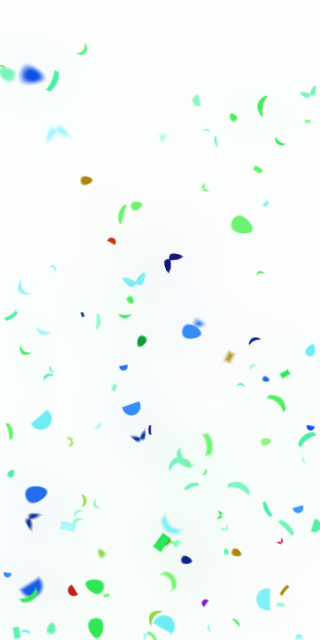
Write a WebGL 1 fragment shader that draws this background.

```glsl
precision highp float;
// Scattered paper confetti, thinning towards the top, over a faintly tinted white ground.

uniform vec2 u_resolution;

#define PIECES 114
#define SIZE_MIN 0.009
#define SIZE_MAX 0.036
#define EDGE_SHARP 0.0035
#define EDGE_SOFT 0.014
#define GLOW_STRENGTH 0.017
#define GLOW_FALLOFF 55.0
#define TOP_LIMIT 0.95
#define PAPER vec3(0.996, 0.998, 0.998)

float hash(float n) {
  return fract(sin(n * 12.9898 + 4.137) * 43758.547);
}

vec2 gradientAt(vec2 cell) {
  float a = 6.2832 * hash(dot(cell, vec2(1.37, 7.91)));
  return vec2(cos(a), sin(a));
}

float gradientNoise(vec2 p) {
  vec2 i = floor(p), f = fract(p);
  vec2 w = f * f * (3.0 - 2.0 * f);
  vec2 e = vec2(1.0, 0.0);
  float low = mix(dot(gradientAt(i), f), dot(gradientAt(i + e), f - e), w.x);
  float high = mix(dot(gradientAt(i + e.yx), f - e.yx), dot(gradientAt(i + 1.0), f - 1.0), w.x);
  return mix(low, high, w.y);
}

float box(vec2 p, vec2 halfSize) {
  vec2 d = abs(p) - halfSize;
  return length(max(d, 0.0)) + min(max(d.x, d.y), 0.0);
}

// Piece outlines in local units, about one unit in half width
float curvedStrip(vec2 p, float bend, float taper) {
  float thickness = 0.27 * (1.0 - taper * min(p.x * p.x, 1.0));
  return box(p + vec2(0.0, bend * (p.x * p.x - 0.4)), vec2(1.0, thickness));
}

float halfDisc(vec2 p) {
  return max(length(p) - 1.0, p.y - 0.25 - 0.15 * p.x);
}

float petal(vec2 p) {
  return (length(p * vec2(1.0, 1.4 + 0.4 * clamp(p.x, -1.0, 1.0))) - 1.0) * 0.7;
}

float foldedBow(vec2 p) {
  p.x = abs(p.x);
  p.y -= 0.6 * p.x * p.x - 0.2;
  return box(p, vec2(1.0, 0.1 + 0.3 * sin(3.0 * min(p.x, 1.0)))) * 0.8;
}

float pieceShape(vec2 p, float kind, float variety) {
  if (kind < 0.46) return curvedStrip(p, mix(0.1, 0.65, variety), 0.8 * fract(variety * 7.0));
  if (kind < 0.58) return box(p, vec2(0.75, 0.42));
  if (kind < 0.78) return petal(p);
  if (kind < 0.90) return halfDisc(p);
  return foldedBow(p);
}

// Mostly greens, mints and cyans, then blues, then a few dark accents
vec3 pieceColor(float pick, float shade) {
  if (pick < 0.30) return mix(vec3(0.15, 0.90, 0.32), vec3(0.55, 0.97, 0.50), shade);
  if (pick < 0.54) return mix(vec3(0.30, 0.93, 0.65), vec3(0.65, 0.99, 0.82), shade);
  if (pick < 0.70) return mix(vec3(0.40, 0.92, 0.96), vec3(0.68, 0.97, 0.99), shade);
  if (pick < 0.75) return mix(vec3(0.50, 0.82, 0.20), vec3(0.72, 0.95, 0.48), shade);
  if (pick < 0.84) return mix(vec3(0.05, 0.30, 0.90), vec3(0.25, 0.60, 0.97), shade);
  if (pick < 0.88) return mix(vec3(0.10, 0.02, 0.40), vec3(0.02, 0.22, 0.62), shade);
  if (pick < 0.94) return mix(vec3(0.68, 0.02, 0.12), vec3(0.80, 0.22, 0.08), shade);
  if (pick < 0.97) return vec3(0.67, 0.53, 0.06);
  if (pick < 0.99) return vec3(0.05, 0.62, 0.20);
  return vec3(0.52, 0.10, 0.80);
}

void main() {
  vec2 p = gl_FragCoord.xy / u_resolution.x;
  float height = u_resolution.y / u_resolution.x;
  float pixel = 1.0 / u_resolution.x;
  vec3 tint = vec3(0.0);
  vec4 confetti = vec4(0.0);

  for (int i = 0; i < PIECES; i++) {
    float id = float(i) + 1.0;

    // Even but jittered spread, denser in the lower part
    vec2 jitter = vec2(hash(id + 0.13), hash(id + 0.29)) * 0.25;
    vec2 u = fract(id * vec2(0.7549, 0.5698) + jitter);
    float rise = 0.61 * u.y + 0.39 * pow(u.y, 4.0);
    vec2 offset = p - vec2(u.x, rise * TOP_LIMIT * height);

    float pick = hash(id + 0.41);
    float kind = hash(id + 0.57);
    bool isBlue = pick > 0.75 && pick < 0.86;
    bool isAccent = pick > 0.88;
    if (isBlue) kind = mix(0.60, 0.90, kind);
    if (isAccent) kind = fract(kind * 0.6 + 0.45);

    float size = mix(SIZE_MIN, SIZE_MAX, pow(hash(id + 0.71), 1.4));
    if (isAccent) size = min(size, 0.5 * SIZE_MAX);
    vec3 color = pieceColor(pick, hash(id + 0.83));

    // Wide faint halo in the colour of the piece
    float halo = exp(-dot(offset, offset) * GLOW_FALLOFF) * size / SIZE_MAX;
    tint += (1.0 - color) * halo;

    float angle = 6.2832 * hash(id + 0.91);
    if (isBlue) angle = 0.15 * (angle - 3.1416);
    float c = cos(angle), s = sin(angle);
    vec2 local = mat2(c, -s, s, c) * offset / size;
    float dist = pieceShape(local, kind, hash(id + 0.97)) * size;
    float edge = max(pixel, mix(EDGE_SHARP, EDGE_SOFT, pow(hash(id + 0.07), 6.0)));
    float cover = 1.0 - smoothstep(-edge, edge, dist);
    confetti = mix(confetti, vec4(color, 1.0), cover);
  }

  float drift = 1.0 + 0.8 * gradientNoise(p * 3.0);
  vec3 ground = PAPER - GLOW_STRENGTH * drift * tint;
  gl_FragColor = vec4(ground * (1.0 - confetti.a) + confetti.rgb, 1.0);
}
```
